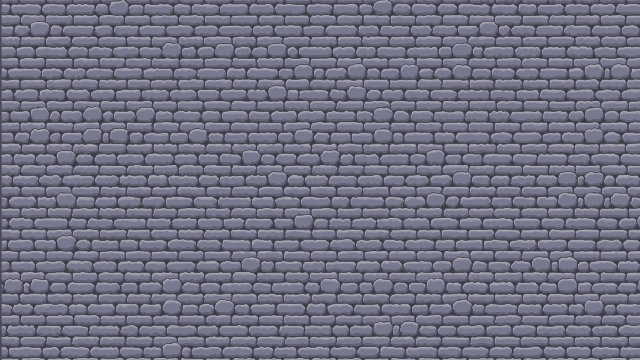
A Shadertoy shader for this texture:

```glsl
// A weathered wall of grey stones: thin brick courses alternate with courses of
// rounder stones, some of which are tall and push up into the course above.
// Each stone is a noise-roughened rounded box, lit from the top left in flat bands.

const vec3 DEEP      = vec3(0.23, 0.23, 0.27);
const vec3 RIM       = vec3(0.29, 0.29, 0.35);
const vec3 SHADE     = vec3(0.38, 0.38, 0.45);
const vec3 BODY      = vec3(0.47, 0.47, 0.56);
const vec3 LIGHT     = vec3(0.56, 0.56, 0.62);
const vec3 HIGHLIGHT = vec3(0.65, 0.65, 0.71);

const vec2 CELL = vec2(21.0, 17.0);   // grain units in one repeat

float hash(vec2 p) {
    return fract(sin(dot(p, vec2(127.1, 311.7))) * 43758.5453);
}

float noise(vec2 p) {
    vec2 i = floor(p), f = fract(p);
    f = f * f * (3.0 - 2.0 * f);
    return mix(mix(hash(i), hash(i + vec2(1, 0)), f.x),
               mix(hash(i + vec2(0, 1)), hash(i + vec2(1, 1)), f.x), f.y);
}

float roundBox(vec2 p, vec2 halfSize, float radius) {
    radius = min(radius, min(halfSize.x, halfSize.y));
    vec2 q = abs(p) - halfSize + radius;
    return length(max(q, 0.0)) + min(max(q.x, q.y), 0.0) - radius;
}

float cover(float d, float soft) {
    return 1.0 - smoothstep(-0.5 * soft, 0.5 * soft, d);
}

// Lays one stone with its dark rim over the colour below it
vec3 paintStone(vec3 under, vec2 p, vec2 halfSize, float radius, float wear, float soft) {
    float outline = roundBox(p, halfSize, radius);
    float lower = roundBox(p + vec2(0.5, -1.1 - 0.8 * wear), halfSize, radius);
    float upper = roundBox(p + vec2(-0.3, 1.5 + 0.7 * wear), halfSize, radius);
    float crest = roundBox(p + vec2(-0.2, 0.95), halfSize, radius);
    vec3 stone = mix(SHADE, BODY, cover(lower, soft));
    stone = mix(LIGHT, stone, cover(upper, soft));
    stone = mix(HIGHLIGHT, stone, cover(crest, soft));
    vec3 col = mix(under, RIM, cover(outline - 0.8, soft));
    return mix(col, stone, cover(outline, soft));
}

// Left and right seam of the round stone at x; z is 1 for a tall stone
vec3 roundStoneSpan(float x, float row) {
    vec3 span = vec3(x - 1.0, x + 2.0, 0.0);
    for (int k = -1; k <= 1; k++) {
        vec2 cell = vec2(floor(x) + float(k), row);
        bool tall = hash(cell + 3.7) < 0.155;
        float first = cell.x + (tall ? 0.0 : 0.1 + 0.38 * hash(cell + 11.3));
        float second = tall ? cell.x + 0.74 : first;
        if (first <= x) span.xz = vec2(first, tall ? 1.0 : 0.0);
        else span.y = min(span.y, first);
        if (tall && second <= x) span.xz = vec2(second, 0.0);
        else if (second > x) span.y = min(span.y, second);
    }
    return span;
}

float brickSeam(float k, float row) {
    return k + 0.62 + 0.1 * (hash(vec2(k, row) + 23.9) - 0.5);
}

void mainImage(out vec4 fragColor, in vec2 fragCoord) {
    vec2 uv = fragCoord / iResolution.xy;
    vec2 grid = uv * vec2(24.25, 16.8) - vec2(0.14, 0.105);
    float soft = 24.25 * CELL.x / iResolution.x;
    float row = floor(grid.y);
    float y = fract(grid.y) * CELL.y;

    // Chipped edges and uneven shading
    vec2 grain = grid * CELL;
    vec2 rough = vec2(noise(grain * 0.45), noise(grain * 0.4 + 57.0)) - 0.5;
    float wear = noise(grain * 0.5 + 91.0);
    vec3 col = DEEP;

    // Thin brick course in the upper half of the repeat
    float k = floor(grid.x - 0.62);
    if (grid.x < brickSeam(k, row)) k -= 1.0;
    else if (grid.x >= brickSeam(k + 1.0, row)) k += 1.0;
    float left = brickSeam(k, row), right = brickSeam(k + 1.0, row);
    float vary = hash(vec2(k, row) + 41.3);
    vec2 p = vec2((grid.x - 0.5 * (left + right)) * CELL.x, y - 13.0);
    vec2 halfSize = vec2(0.5 * (right - left) * CELL.x - 0.65, 3.2 + 0.35 * vary);
    col = paintStone(col, p + rough * 1.1, halfSize, 1.7 + vary, wear, soft);

    // Round stones in the lower half; only tall ones reach the bricks
    vec3 span = roundStoneSpan(grid.x, row);
    vary = hash(vec2(floor(span.x * 16.0), row) + 67.1);
    float top = 8.1 + 0.4 * vary + 3.0 * span.z;
    float base = 0.6;
    p = vec2((grid.x - 0.5 * (span.x + span.y)) * CELL.x, y - 0.5 * (top + base));
    halfSize = vec2(0.5 * (span.y - span.x) * CELL.x - 0.65, 0.5 * (top - base));
    float radius = mix(2.6 + 1.2 * vary, 4.3, span.z);
    col = paintStone(col, p + rough * 1.3, halfSize, radius, wear, soft);

    // Dark strip along the left border
    col = mix(col, RIM, cover((uv.x - 0.0025) * iResolution.x, 1.0));
    fragColor = vec4(col, 1.0);
}
```
